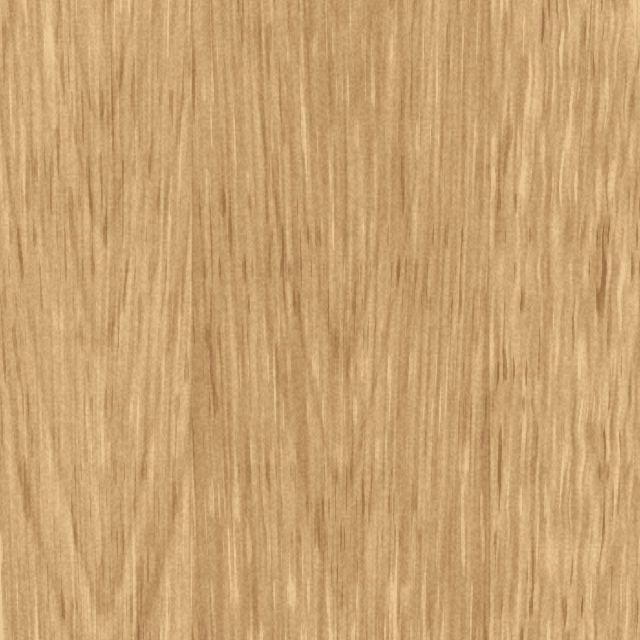
This texture is drawn by a three.js fragment shader. Its source:

```glsl
// Three pale oak planks with cathedral grain, fine fibres and short pores.
#define DARK_WOOD vec3(0.70, 0.54, 0.358)
#define LIGHT_WOOD vec3(0.867, 0.727, 0.528)
#define LEFT_SEAM 0.300
#define RIGHT_SEAM 0.765
#define SEAM_SOFTNESS 0.0015
#define RING_FREQ 33.0
#define FIBRE_FREQ 220.0
#define PORE_FREQ 245.0
#define SPECKLE 0.42
#define CONTRAST 1.06

varying vec2 vUv;

float hash(vec2 p) {
  vec3 q = fract(vec3(p.xyx) * 0.1031);
  q += dot(q, q.yzx + 33.33);
  return fract((q.x + q.y) * q.z);
}

float noise(vec2 p) {
  vec2 i = floor(p), f = fract(p);
  f = f * f * (3.0 - 2.0 * f);
  return mix(mix(hash(i), hash(i + vec2(1.0, 0.0)), f.x),
             mix(hash(i + vec2(0.0, 1.0)), hash(i + 1.0), f.x), f.y);
}

// Noise centred on zero
float vary(vec2 p) {
  return noise(p) - 0.5;
}

// Growth-ring coordinate: nested V shapes around a vertical axis
float ringField(vec2 p, float axis, float slope) {
  float dx = p.x - axis;
  float side = sqrt(dx * dx + 0.0005);
  return side + slope * (1.0 - p.y) * exp(-dx * dx * 26.0);
}

// Brightness of one plank: 0 is dark wood, 1 is light wood.
// Roughness shortens and bends the fibres.
float plankTone(vec2 uv, float axis, float slope, float ringDepth,
                float roughness, float seed) {
  vec2 offset = vec2(seed * 17.0, seed * 31.0);

  // Slow drift of the grain plus small waves
  vec2 p = uv;
  p.x += 0.014 * vary(uv * vec2(5.0, 3.0) + offset);
  p.x += 0.005 * roughness * vary(uv * vec2(34.0, 24.0) + offset);
  float ragged = 0.003 * vary(uv * vec2(150.0, 24.0) + offset);
  float ring = ringField(p, axis, slope) + ragged;

  // Broad patches and soft bands between rings
  float tone = 0.11 * vary(uv * vec2(6.0, 2.6) + offset);
  float band = vary(vec2(ring * 42.0, uv.y * 1.2) + offset);
  tone += 0.23 * band;

  // Thin late-wood lines with one sharp side, a pale edge beyond it
  float phase = fract(ring * RING_FREQ + 0.8 * vary(vec2(ring * 9.0, uv.y * 1.5) + offset));
  float line = smoothstep(0.66, 0.90, phase) * (1.0 - smoothstep(0.90, 1.0, phase));
  float pale = smoothstep(0.0, 0.1, phase) * (1.0 - smoothstep(0.1, 0.4, phase));
  float strength = 0.25 + 0.75 * noise(vec2(ring * 20.0, uv.y * 2.5) + offset + 5.0);
  tone += ringDepth * strength * (0.45 * pale - line);

  // Long straight fibres, leaning gently away from the axis
  float dx = p.x - axis;
  float lean = 0.3 * slope * (1.0 - uv.y) * dx / (abs(dx) + 0.09);
  float across = p.x + lean;
  float reach = 1.0 + 1.6 * roughness;
  tone += 0.32 * vary(vec2(across * 125.0, uv.y * 2.6 * reach) + offset);
  tone += (0.56 + 0.24 * roughness)
        * vary(vec2(across * FIBRE_FREQ, uv.y * 6.0 * reach) + offset);

  // Short dark pores and pale flecks, gathered along some bands
  float cluster = vary(vec2(ring * 24.0, uv.y * 5.0) + offset + 60.0);
  float density = smoothstep(-0.25, 0.3, cluster + 0.4 * band);
  float pore = noise(vec2(across * PORE_FREQ, uv.y * 19.0) + offset + 40.0);
  float fleck = noise(vec2(across * PORE_FREQ * 0.88, uv.y * 14.0) + offset + 90.0);
  tone -= (0.46 + 0.25 * roughness) * smoothstep(0.68, 0.88, pore) * (1.1 - density);
  tone += 0.46 * smoothstep(0.68, 0.88, fleck) * (0.15 + density);
  return tone;
}

void main() {
  vec2 uv = vUv;
  float edge = uv.x + 0.002 * vary(vec2(uv.y * 9.0, 3.0));
  float inMiddle = smoothstep(LEFT_SEAM - SEAM_SOFTNESS, LEFT_SEAM + SEAM_SOFTNESS, edge);
  float inRight = smoothstep(RIGHT_SEAM - SEAM_SOFTNESS, RIGHT_SEAM + SEAM_SOFTNESS, edge);

  // Planks: brightness, axis, slope, ring depth, roughness, seed
  float left = 0.65 + CONTRAST * plankTone(uv, 0.16, 0.17, 0.40, 0.0, 1.0);
  float middle = 0.42 + CONTRAST * plankTone(uv, 0.535, 0.17, 0.27, 0.1, 2.0);
  float right = 0.61 + CONTRAST * plankTone(uv, 1.06, -0.15, 0.34, 1.0, 3.0);
  float tone = mix(mix(left, middle, inMiddle), right, inRight);

  // Faint broken shadow along the right seam
  float seam = 1.0 - smoothstep(0.0, 0.004, abs(edge - RIGHT_SEAM));
  tone -= 0.45 * seam * noise(vec2(uv.y * 11.0, 8.0));

  // Fine surface speckle
  tone += SPECKLE * vary(uv * vec2(350.0, 290.0));
  tone += 0.3 * SPECKLE * vary(uv * vec2(170.0, 130.0) + 70.0);

  gl_FragColor = vec4(mix(DARK_WOOD, LIGHT_WOOD, clamp(tone, -0.5, 1.3)), 1.0);
}
```
